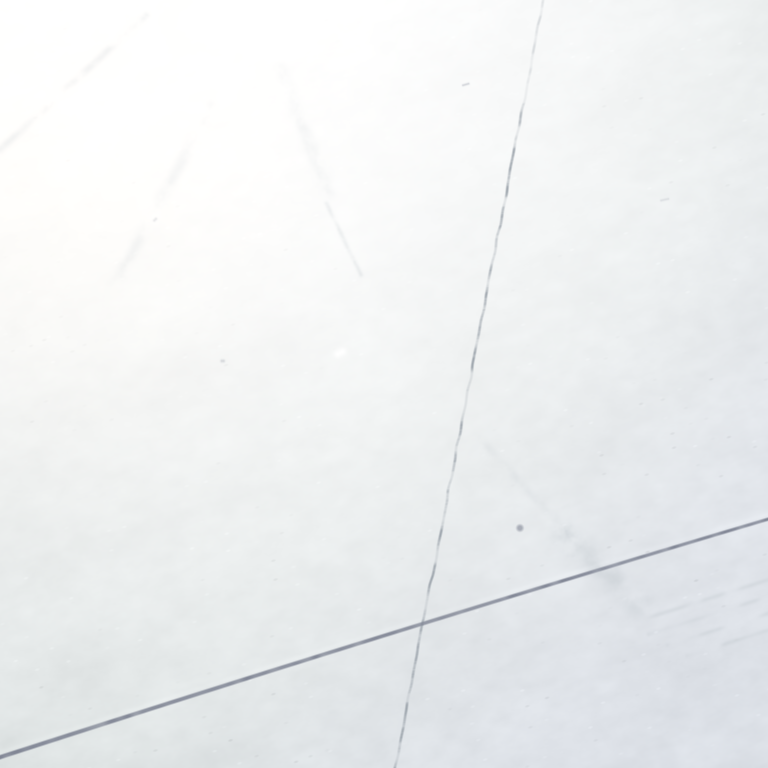
Reproduce this texture procedurally as a Shadertoy shader.

```glsl
// Pale, softly lit stone slab crossed by a dark joint and a broken hairline seam.

const vec3 INK = vec3(0.50, 0.52, 0.58);
const vec3 SEAM_INK = vec3(0.62, 0.65, 0.68);
const vec3 SCUFF = vec3(0.74, 0.77, 0.79);
const vec2 LIGHT_POS = vec2(0.20, 1.10);
const float LIT = 1.003;
const float SHADED = 0.866;
const float JOINT_HALF = 0.0023;
const float SEAM_HALF = 0.0016;
const float MOTTLE = 0.024;
const float GRAIN = 0.020;
const float FLECK_CELLS = 42.0;

float hash(vec2 p) {
    vec3 q = fract(vec3(p.xyx) * 0.1031);
    q += dot(q, q.yzx + 33.33);
    return fract((q.x + q.y) * q.z);
}

float noise(vec2 p) {
    vec2 i = floor(p), f = fract(p);
    f = f * f * (3.0 - 2.0 * f);
    return mix(mix(hash(i), hash(i + vec2(1, 0)), f.x),
               mix(hash(i + vec2(0, 1)), hash(i + vec2(1, 1)), f.x), f.y);
}

float fbm(vec2 p) {
    float sum = 0.0, amp = 0.5;
    for (int i = 0; i < 4; i++) {
        sum += amp * noise(p);
        p = mat2(1.6, 1.2, -1.2, 1.6) * p + 7.3;
        amp *= 0.5;
    }
    return sum / 0.9375;
}

float segment(vec2 p, vec2 a, vec2 b) {
    vec2 d = b - a;
    return length(p - a - d * clamp(dot(p - a, d) / dot(d, d), 0.0, 1.0));
}

float stroke(float dist, float halfWidth, float blur) {
    return 1.0 - smoothstep(halfWidth - blur, halfWidth + blur, dist);
}

float softStroke(vec2 p, vec2 a, vec2 b, float width) {
    float d = segment(p, a, b) / width;
    return exp(-d * d);
}

// Sparse elongated specks, one candidate per cell
float flecks(vec2 p, float seed) {
    vec2 q = p * FLECK_CELLS, cell = floor(q);
    float pick = hash(cell + seed);
    vec2 centre = 0.3 + 0.4 * vec2(hash(cell + seed + 11.0), hash(cell + seed + 23.0));
    vec2 d = (fract(q) - centre) * vec2(1.0, 1.9);
    return smoothstep(0.80, 1.0, pick) * (1.0 - smoothstep(0.02, 0.20, length(d)));
}

void mainImage(out vec4 fragColor, in vec2 fragCoord) {
    vec2 uv = fragCoord / iResolution.xy;
    float blur = max(0.0016, 0.8 / iResolution.y);

    // Falloff from the bright upper left, cooler as it darkens
    float shade = smoothstep(0.17, 1.38, distance(uv, LIGHT_POS));
    vec3 col = vec3(mix(LIT, SHADED, shade));
    float coolCorner = smoothstep(0.55, 1.25, uv.x + 0.9 * (1.0 - uv.y) - 0.4);
    col += mix(vec3(-0.013, 0.009, 0.010), vec3(-0.012, 0.005, 0.030), coolCorner) * shade;
    float warmth = exp(-7.0 * dot(uv - vec2(0.0, 0.72), uv - vec2(0.0, 0.72)));
    col += vec3(0.010, 0.003, -0.006) * warmth;

    // Mottling and grain brushed along the joint direction
    vec2 along = mat2(0.954, -0.300, 0.300, 0.954) * uv;
    float wear = 0.25 + 0.75 * shade;
    col += MOTTLE * wear * (fbm(along * vec2(8.0, 12.0)) - 0.5) * 2.0;
    col += GRAIN * wear * (fbm(along * vec2(42.0, 66.0) + 19.0) - 0.5) * 2.0;
    float patches = smoothstep(0.40, 0.70, fbm(uv * 6.0 + 3.0));
    col -= 0.06 * wear * patches * flecks(along, 5.0);
    col += 0.03 * wear * flecks(along, 61.0);

    // Faint scuffs
    float scuff = 0.10 * softStroke(uv, vec2(0.0, 0.805), vec2(0.19, 0.98), 0.005);
    scuff += 0.10 * softStroke(uv, vec2(0.365, 0.91), vec2(0.428, 0.75), 0.008);
    scuff += 0.15 * softStroke(uv, vec2(0.425, 0.735), vec2(0.470, 0.642), 0.003);
    scuff += 0.08 * softStroke(uv, vec2(0.275, 0.86), vec2(0.15, 0.63), 0.008);
    scuff += 0.11 * softStroke(uv, vec2(0.625, 0.427), vec2(0.75, 0.295), 0.006);
    scuff += 0.20 * softStroke(uv, vec2(0.735, 0.305), vec2(0.83, 0.215), 0.017);
    scuff *= 2.0 * smoothstep(0.2, 0.8, fbm(uv * 40.0));

    // Parallel scratches at the lower right
    for (int i = 0; i < 4; i++) {
        float k = float(i);
        vec2 start = vec2(0.82 + 0.025 * k, 0.188 - 0.014 * k);
        float broken = smoothstep(0.15, 0.75, noise(vec2(uv.x * 42.0, k * 9.0)));
        scuff += 0.28 * broken * softStroke(uv, start, start + vec2(0.18, 0.057), 0.003);
    }
    col = mix(col, SCUFF, min(scuff, 1.0));

    // Broken hairline seam with a slight wander
    float wander = 0.0022 * (noise(vec2(uv.y * 55.0, 31.0)) - 0.5);
    float seamDist = abs(uv.x - 0.5145 - 0.193 * uv.y + wander) * 0.982;
    float dashes = smoothstep(0.30, 0.80, fbm(vec2(uv.y * 65.0, 4.0)));
    float seamInk = (0.22 + 0.75 * dashes) * mix(1.0, 0.35, smoothstep(0.78, 0.95, uv.y));
    col = mix(col, SEAM_INK, seamInk * stroke(seamDist, SEAM_HALF, blur));

    // Dark joint with a pale lip
    float jointY = 0.014 + uv.x * (0.3233 - 0.0133 * uv.x);
    float side = (uv.y - jointY) * 0.953;
    col += 0.015 * exp(-pow((side - 0.006) / 0.003, 2.0));
    float jointInk = 0.70 + 0.30 * noise(uv * 90.0);
    float jointWidth = JOINT_HALF * mix(1.15, 0.85, uv.x);
    col = mix(col, INK, jointInk * stroke(abs(side), jointWidth, blur));

    // Isolated pits and one bright chip
    col = mix(col, INK, 0.60 * stroke(distance(uv, vec2(0.677, 0.3125)), 0.0042, 0.0025));
    col = mix(col, INK, 0.28 * softStroke(uv, vec2(0.603, 0.889), vec2(0.610, 0.891), 0.0016));
    col = mix(col, INK, 0.25 * softStroke(uv, vec2(0.289, 0.530), vec2(0.291, 0.530), 0.0022));
    col = mix(col, INK, 0.16 * softStroke(uv, vec2(0.201, 0.713), vec2(0.203, 0.715), 0.0020));
    col = mix(col, INK, 0.16 * softStroke(uv, vec2(0.861, 0.739), vec2(0.870, 0.741), 0.0017));
    col = mix(col, vec3(1.0), softStroke(uv, vec2(0.440, 0.539), vec2(0.446, 0.542), 0.0055));

    fragColor = vec4(clamp(col, 0.0, 1.0), 1.0);
}
```
